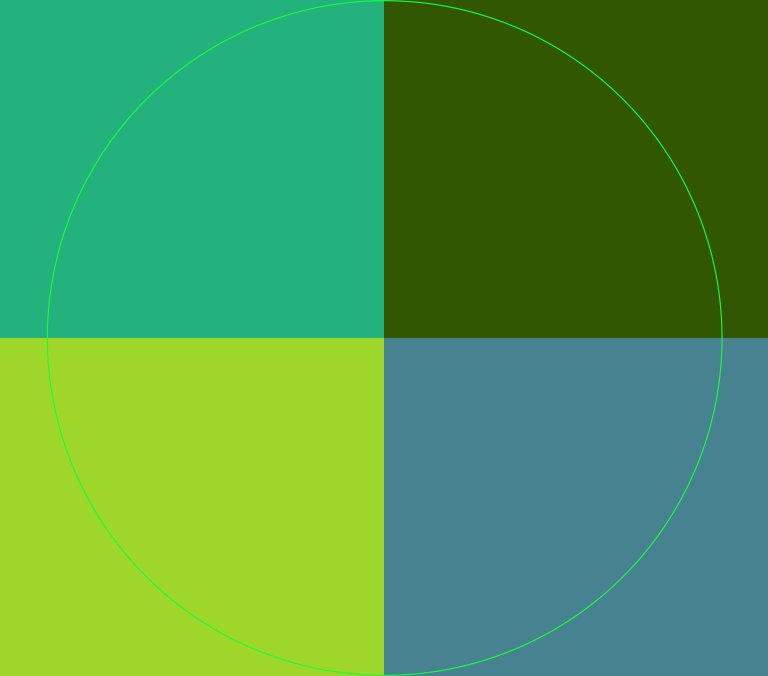
This background is drawn by a Shadertoy shader. Its source:

```glsl
#define TEAL vec3(0.137, 0.694, 0.490)
#define OLIVE vec3(0.192, 0.341, 0.008)
#define LIME vec3(0.624, 0.839, 0.165)
#define STEEL vec3(0.275, 0.510, 0.565)
#define RING_COLOR vec3(0.08, 1.0, 0.22)
#define RING_CENTER vec2(0.001, 0.0)
#define RING_RADIUS 0.499
#define RING_WIDTH 0.0017

// Pixel coverage of the region where the signed distance is negative
float coverage(float dist, float pixel) {
    return clamp(0.5 - dist / pixel, 0.0, 1.0);
}

// Four flat quadrants meeting at the origin
vec3 quadrants(vec2 p, float pixel) {
    float right = coverage(-p.x, pixel);
    float top = coverage(-p.y, pixel);
    return mix(mix(LIME, STEEL, right), mix(TEAL, OLIVE, right), top);
}

// Signed distance to a thin circular outline
float ringDistance(vec2 p) {
    return abs(length(p - RING_CENTER) - RING_RADIUS) - 0.5 * RING_WIDTH;
}

void mainImage(out vec4 fragColor, in vec2 fragCoord) {
    // Centered coordinates, one unit per canvas height
    float pixel = 1.0 / iResolution.y;
    vec2 p = (fragCoord - 0.5 * iResolution.xy) * pixel;

    vec3 color = quadrants(p, pixel);
    color = mix(color, RING_COLOR, coverage(ringDistance(p), pixel));
    fragColor = vec4(color, 1.0);
}
```
